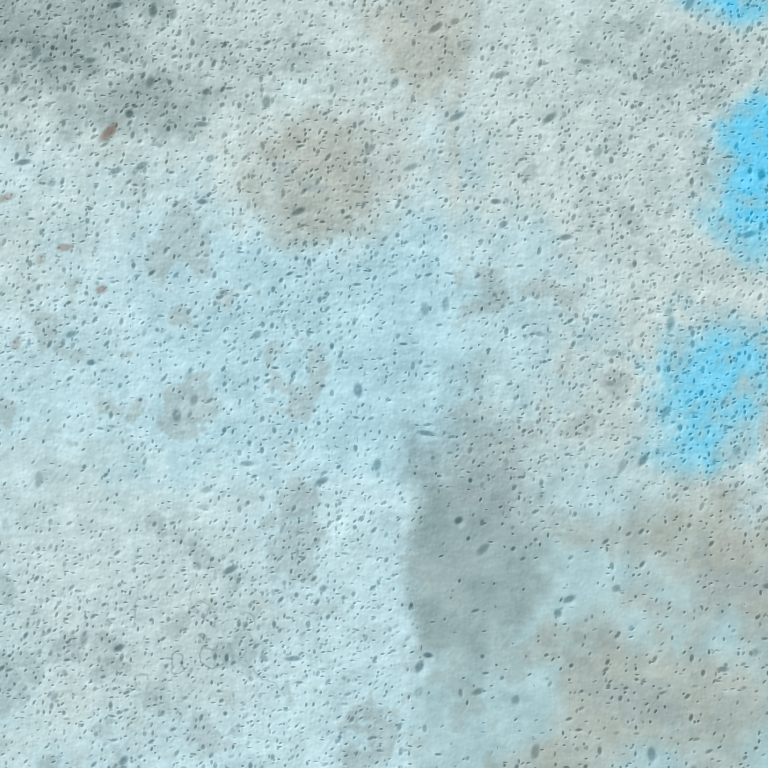
Give the GLSL for this texture, as a WebGL 1 fragment shader.

```glsl
precision highp float;
// Weathered pale blue plaster: noise-edged stains tint a chalky ground,
// scattered slanted pits and fine side-lit relief roughen it, and cyan
// paint remains along the right edge, with a seam and hairline cracks.
uniform vec2 u_resolution;

#define EDGE_RAGGED 1.5
#define PIT_DEPTH 0.25
#define RELIEF 0.13
#define GRAIN_SCALE 135.0
#define PALE_BLUE vec3(0.735, 0.862, 0.892)
#define CHALK vec3(0.755, 0.825, 0.820)
#define SEA_GREY vec3(0.650, 0.775, 0.790)
#define STONE vec3(0.560, 0.630, 0.630)
#define BEIGE vec3(0.690, 0.715, 0.680)
#define CYAN vec3(0.400, 0.790, 0.930)
#define RUST vec3(0.490, 0.420, 0.380)

float hash(vec2 p) {
  vec3 q = fract(vec3(p.xyx) * 0.1031);
  q += dot(q, q.yzx + 33.33);
  return fract((q.x + q.y) * q.z);
}

vec2 hash2(vec2 p) {
  return vec2(hash(p + 17.3), hash(p + 71.9));
}

float noise(vec2 p) {
  vec2 cell = floor(p), f = fract(p);
  f = f * f * (3.0 - 2.0 * f);
  float low = mix(hash(cell), hash(cell + vec2(1.0, 0.0)), f.x);
  float high = mix(hash(cell + vec2(0.0, 1.0)), hash(cell + 1.0), f.x);
  return mix(low, high, f.y);
}

float fbm(vec2 p) {
  float sum = 0.0, gain = 0.5;
  for (int i = 0; i < 5; i++) {
    sum += gain * noise(p);
    p = mat2(1.6, 1.2, -1.2, 1.6) * p + 7.1;
    gain *= 0.5;
  }
  return sum;
}

// Soft elliptical stain whose outline is broken up by noise.
float stain(vec2 p, vec2 centre, vec2 radius, float ragged) {
  float d = length((p - centre) / radius) + ragged * EDGE_RAGGED;
  return 1.0 - smoothstep(0.45, 1.15, d);
}

// Slanted oval pits, one candidate per jittered cell: x dark, y lit rim.
vec2 pits(vec2 p, float scale, float density) {
  vec2 q = p * scale, cell = floor(q), result = vec2(0.0);
  for (int j = -1; j <= 1; j++) {
    for (int i = -1; i <= 1; i++) {
      vec2 id = cell + vec2(float(i), float(j));
      vec2 rnd = hash2(id + scale);
      vec2 d = q - id - rnd;
      float angle = 0.75 + (rnd.x - 0.5) * 1.8;
      float c = cos(angle), s = sin(angle);
      mat2 turn = mat2(c, -s, s, c);
      vec2 size = vec2(0.20 + 0.22 * rnd.y, 0.13 + 0.09 * rnd.x);
      float present = step(hash(id + scale * 2.0), density);
      float strength = present * (0.35 + 0.65 * hash(id + 5.7));
      float dark = 1.0 - smoothstep(0.4, 1.25, length(turn * d / size));
      vec2 shifted = d - vec2(0.16, -0.2);
      float rim = 1.0 - smoothstep(0.4, 1.25, length(turn * shifted / size));
      result = max(result, strength * vec2(dark, rim * (1.0 - dark)));
    }
  }
  return result;
}

float height(vec2 p) {
  vec2 q = mat2(0.8, 0.6, -0.6, 0.8) * p * GRAIN_SCALE;
  return noise(q * vec2(0.75, 1.1)) + 0.5 * noise(q * 2.1 + 9.0);
}

void main() {
  vec2 p = gl_FragCoord.xy / u_resolution;
  float broad = fbm(p * 5.0 + 3.0) - 0.48;
  float ragged = fbm(p * 13.0) - 0.48;
  float mottle = fbm(p * 34.0 + 20.0) - 0.48;
  float edge = 0.6 * broad + 0.6 * ragged + 0.3 * mottle;

  // Ground: blue on the left and centre, chalk to the right and on top.
  float seamX = 0.585 + 0.03 * ragged;
  float chalky = smoothstep(-0.025, 0.06, p.x - seamX) * smoothstep(0.3, 0.45, p.y);
  chalky = max(chalky, smoothstep(0.66, 0.9, p.y + 0.5 * broad));
  chalky = max(chalky, 0.75 * stain(p, vec2(0.16, 0.2), vec2(0.32, 0.24), edge));
  vec3 colour = mix(PALE_BLUE, CHALK, clamp(chalky + broad * 0.6, 0.0, 1.0));
  colour = mix(colour, vec3(0.66, 0.83, 0.88), 0.55 * stain(p, vec2(0.48, 0.55), vec2(0.36, 0.22), edge));

  // Damp lower right corner and the grey wedge above it.
  float damp = smoothstep(0.52, 0.57, p.x + 0.05 * ragged) * (1.0 - smoothstep(0.3, 0.42, p.y + 0.2 * edge));
  colour = mix(colour, SEA_GREY, 0.8 * damp);
  colour = mix(colour, BEIGE, damp * smoothstep(-0.02, 0.2, broad + 0.4 * ragged) * 0.75);
  colour = mix(colour, STONE, 0.65 * stain(p, vec2(0.62, 0.3), vec2(0.11, 0.19), edge));
  colour = mix(colour, BEIGE, 0.6 * stain(p, vec2(0.92, 0.3), vec2(0.11, 0.1), edge));

  // Upper stains and the vertical seam.
  float grime = stain(p, vec2(0.06, 0.97), vec2(0.2, 0.13), edge);
  grime = max(grime, 0.85 * stain(p, vec2(0.19, 0.87), vec2(0.12, 0.06), edge));
  colour = mix(colour, STONE - 0.1 * smoothstep(0.0, 0.2, ragged), 0.75 * grime);
  float tan1 = stain(p, vec2(0.42, 0.76), vec2(0.13, 0.1), edge);
  float tan2 = stain(p, vec2(0.55, 0.96), vec2(0.07, 0.09), edge);
  float seam = exp(-pow((p.x - seamX - 0.01) / 0.014, 2.0)) * smoothstep(0.6, 0.8, p.y);
  colour = mix(colour, BEIGE, 0.75 * max(max(tan1, tan2), seam * (0.7 + ragged)));

  // Cyan paint at the right edge.
  float paint = stain(p, vec2(1.02, 0.78), vec2(0.13, 0.13), edge);
  paint = max(paint, 0.85 * stain(p, vec2(0.94, 0.5), vec2(0.13, 0.13), edge));
  paint = max(paint, stain(p, vec2(0.97, 1.02), vec2(0.09, 0.07), edge));
  colour = mix(colour, CYAN, paint * clamp(0.85 + 2.0 * mottle, 0.0, 1.0));

  // Hairline cracks and small dark scars.
  float crackZone = stain(p, vec2(0.28, 0.13), vec2(0.17, 0.14), edge);
  float crack = 1.0 - smoothstep(0.0, 0.025, abs(fbm(p * 14.0 + 40.0) - 0.5));
  colour -= 0.13 * crack * crackZone;
  float scar = smoothstep(0.13, 0.25, ragged + 0.5 * mottle);
  colour = mix(colour, STONE, 0.5 * scar * (1.0 - paint));

  // Pits at three sizes, rare rust flecks, and side-lit relief.
  float density = clamp(0.42 + 1.3 * broad + 0.2 * chalky - 0.25 * damp, 0.08, 0.8);
  vec2 pit = max(pits(p, 105.0, density), pits(p + 0.37, 66.0, density * 0.5));
  pit = max(pit, pits(p + 0.71, 34.0, 0.07 + 0.25 * grime));
  colour -= PIT_DEPTH * pit.x * vec3(1.05, 1.0, 0.95);
  colour += 0.05 * pit.y;
  float rust = pits(p + 0.13, 24.0, 0.1 * (1.0 - smoothstep(0.1, 0.25, p.x))).x;
  colour = mix(colour, RUST, 0.7 * rust * smoothstep(0.5, 0.6, p.y));
  float slope = height(p) - height(p + vec2(-0.0016, 0.0018));
  colour += RELIEF * slope * (1.0 - 0.4 * damp) + 0.16 * mottle;
  gl_FragColor = vec4(clamp(colour, 0.0, 1.0), 1.0);
}
```
